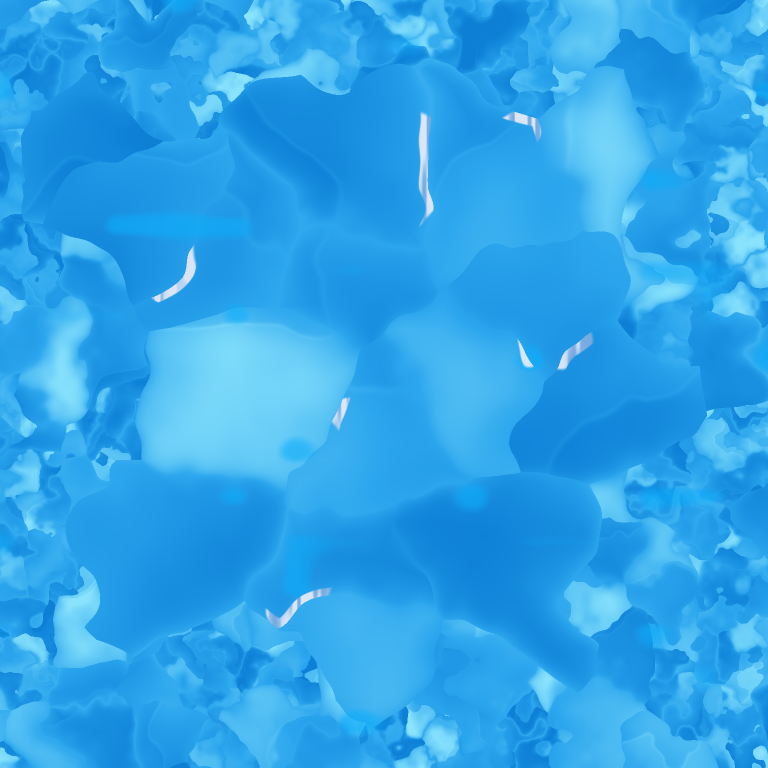
This texture is drawn by a Shadertoy shader. Its source:

```glsl
struct Patch {
    vec2 center;   // seed position on the canvas
    vec2 offset;   // position relative to the seed, in cell units
    vec2 cell;     // integer cell, used as random key
    float edge;    // distance to the closest border, in cell units
    float haze;    // soft glow shared by both sides of a border
};

float hash(vec2 p) {
    vec3 q = fract(p.xyx * vec3(0.1031, 0.1030, 0.0973));
    q += dot(q, q.yzx + 33.33);
    return fract((q.x + q.y) * q.z);
}

vec2 hash2(vec2 p) {
    return vec2(hash(p + 17.3), hash(p + 91.7));
}

float noise(vec2 p) {
    vec2 i = floor(p), f = fract(p);
    f = f * f * (3.0 - 2.0 * f);
    return mix(mix(hash(i), hash(i + vec2(1, 0)), f.x),
               mix(hash(i + vec2(0, 1)), hash(i + vec2(1, 1)), f.x), f.y);
}

vec2 warp(vec2 p, float amount) {
    vec2 broad = vec2(noise(p * 1.7), noise(p * 1.7 + 40.0)) - 0.5;
    vec2 fine = vec2(noise(p * 6.0 + 9.0), noise(p * 6.0 + 70.0)) - 0.5;
    return p + amount * (broad + 0.16 * fine);
}

vec2 seedPoint(vec2 cell) {
    return cell + 0.06 + 0.88 * hash2(cell);
}

// Irregular shards: some borders stay crisp, others melt into haze
Patch findPatch(vec2 uv, float scale, float bend, float key) {
    vec2 p = warp(uv * scale + key, bend);
    vec2 base = floor(p), cell = base, seed = p;
    float nearest = 1e3;
    for (int y = -1; y <= 1; y++)
    for (int x = -1; x <= 1; x++) {
        vec2 c = base + vec2(x, y), s = seedPoint(c);
        float d = dot(p - s, p - s);
        if (d < nearest) { nearest = d; cell = c; seed = s; }
    }
    float edge = 1.0, haze = 0.0;
    for (int y = -2; y <= 2; y++)
    for (int x = -2; x <= 2; x++) {
        if (x == 0 && y == 0) continue;
        vec2 c = cell + vec2(x, y), s = seedPoint(c);
        float d = max(dot(0.5 * (seed + s) - p, normalize(s - seed)), 0.0);
        float softness = smoothstep(0.3, 0.65, hash(c + cell + 5.0));
        edge = min(edge, d);
        haze = max(haze, softness * exp(-d * 8.0));
    }
    return Patch((seed - key) / scale, p - seed, cell, edge, haze);
}

float borderReach(vec2 center) {
    vec2 d = abs(center - 0.5);
    return max(d.x, d.y);
}

vec3 blueRamp(float tone) {
    vec3 deep = vec3(0.05, 0.50, 0.84);
    vec3 mid = vec3(0.17, 0.65, 0.93);
    vec3 pale = vec3(0.48, 0.85, 0.98);
    return tone < 0.5 ? mix(deep, mid, max(tone, 0.0) * 2.0)
                      : mix(mid, pale, min(tone, 1.1) * 2.0 - 1.0);
}

// A curved fold: a tonal step with a thin bright crease
float fold(vec2 offset, vec2 cell) {
    float angle = 6.2832 * hash(cell + 3.0);
    float d = length(offset - 1.6 * vec2(cos(angle), sin(angle))) - 1.35;
    float crease = exp(-pow(d / 0.025, 2.0));
    return step(0.45, hash(cell + 8.0)) * (0.10 * crease - 0.10 * smoothstep(0.02, -0.02, d));
}

float patchTone(Patch s, vec2 uv, float contrast) {
    float spread = 2.0 * hash(s.cell + 2.0) - 1.0;
    float tone = 0.45 + contrast * spread * sqrt(abs(spread));
    float angle = 6.2832 * hash(s.cell + 6.0);
    tone += 0.28 * dot(s.offset, vec2(cos(angle), sin(angle)));
    tone += 0.22 * max(spread, 0.0) * exp(-6.0 * dot(s.offset, s.offset));
    tone += fold(s.offset, s.cell);
    float sharedTone = 0.54 + 0.16 * (noise(uv * 7.0) - 0.5);
    return mix(tone, sharedTone, s.haze);
}

// Rare striped white glints hugging a border
float glint(Patch s, vec2 uv) {
    float angle = 6.2832 * hash(s.cell + 12.0);
    float spot = length(s.offset - 0.42 * vec2(cos(angle), sin(angle)));
    return step(0.6, hash(s.cell + 14.0)) * smoothstep(0.22, 0.19, spot)
         * smoothstep(0.085, 0.07, s.edge);
}

vec3 shade(vec2 uv) {
    // Large shards in the middle, finer ones toward the rim
    Patch s = findPatch(uv, 5.5, 0.55, 20.0);
    bool large = borderReach(s.center) < 0.36;
    if (!large) {
        s = findPatch(uv, 12.0, 0.9, 60.0);
        if (borderReach(s.center) > 0.37 && hash(s.cell + 4.0) < 0.6)
            s = findPatch(uv, 25.0, 1.2, 110.0);
    }
    float tone = patchTone(s, uv, large ? 0.40 : 0.47);
    tone += 0.10 * (noise(uv * 14.0) - 0.5);
    vec3 color = blueRamp(tone);

    // Saturated cyan stains
    float stain = smoothstep(0.84, 0.97, noise(uv * vec2(13.0, 17.0) + 31.0));
    color = mix(color, vec3(0.05, 0.68, 0.98), 0.6 * stain);

    float stripe = noise(vec2(uv.x * 190.0, uv.y * 12.0));
    vec3 white = mix(vec3(0.50, 0.68, 0.88), vec3(0.93, 0.93, 0.97), smoothstep(0.2, 0.6, stripe));
    return large ? mix(color, white, 0.9 * glint(s, uv)) : color;
}

void mainImage(out vec4 fragColor, in vec2 fragCoord) {
    vec3 sum = vec3(0.0);
    for (int i = 0; i < 4; i++) {
        vec2 jitter = vec2(i % 2, i / 2) * 0.5 - 0.25;
        sum += shade((fragCoord + jitter) / iResolution.xy);
    }
    fragColor = vec4(sum / 4.0, 1.0);
}
```
